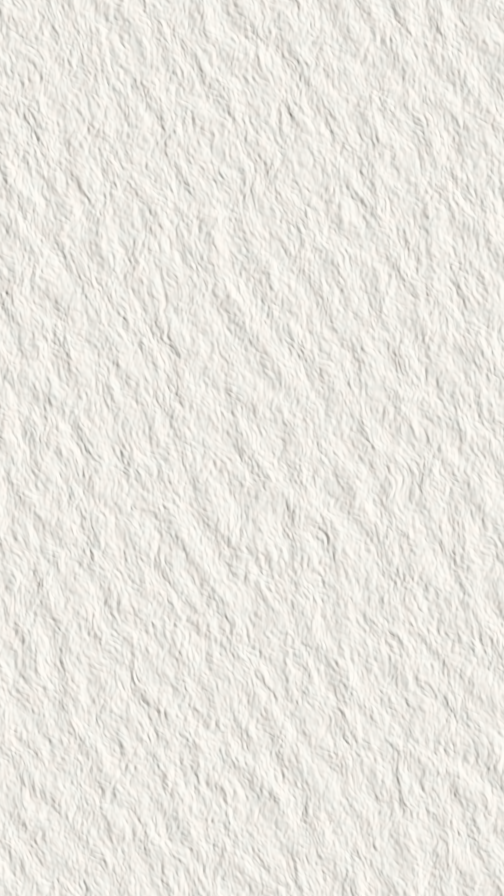
A Shadertoy shader for this texture:

```glsl
// Off-white watercolour paper: crumpled, slanted relief under raking light.

const vec3  PAPER       = vec3(0.926, 0.915, 0.889);   // colour of level paper
const vec3  TINT        = vec3(0.012, -0.002, -0.005); // warm to cool drift
const vec2  LIGHT_DIR   = vec2(0.92, 0.39);            // towards the light
const float GRAIN_ANGLE = 0.36;    // tilt of the grain from upright, radians
const float ANGLE_SWING = 0.20;    // alternating tilt between layers
const float STRETCH     = 0.56;    // frequency along the grain / across it
const float BASE_FREQ   = 24.0;    // broadest swells per canvas width
const float LACUNARITY  = 1.80;    // frequency step between layers
const vec4  STEEPNESS   = vec4(0.62, 0.95, 0.80, 0.68); // broad to fine
const float CREASE      = 0.12;    // softness of the valley creases
const float LIGHT_STEP  = 0.0014;  // half width of the slope sample
const float RELIEF      = 1.48;    // overall slope strength
const float CONTRAST    = 0.042;   // brightness per unit of slope
const float SHOULDER    = 0.006;   // compresses lights, deepens shadows

vec2 hash22(vec2 p) {
    vec3 q = fract(p.xyx * vec3(0.1031, 0.1030, 0.0973));
    q += dot(q, q.yzx + 33.33);
    return fract((q.xx + q.yz) * q.zy);
}

// Dot product of a random unit gradient with the offset from its corner
float corner(vec2 cell, vec2 offset) {
    return dot(normalize(hash22(cell) - 0.5001), offset);
}

float gradientNoise(vec2 p) {
    vec2 i = floor(p), f = p - i;
    vec2 u = f * f * f * (f * (f * 6.0 - 15.0) + 10.0);
    vec2 e = vec2(1.0, 0.0);
    return mix(mix(corner(i, f), corner(i + e.xy, f - e.xy), u.x),
               mix(corner(i + e.yx, f - e.yx), corner(i + e.xx, f - e.xx), u.x), u.y);
}

vec2 noisePair(vec2 p) {
    return vec2(gradientNoise(p + 41.3), gradientNoise(p + 97.7));
}

mat2 rotation(float a) {
    float c = cos(a), s = sin(a);
    return mat2(c, -s, s, c);
}

// Height of the sheet: creased pillows between a smooth swell and fine tooth
float paperHeight(vec2 p) {
    p += 0.012 * noisePair(p * 11.0) + 0.003 * noisePair(p * 43.0);
    float height = 0.0, freq = BASE_FREQ, swing = ANGLE_SWING;
    for (int i = 0; i < 4; i++) {
        vec2 q = rotation(GRAIN_ANGLE + swing) * p;
        float n = gradientNoise(q * freq * vec2(1.0, STRETCH) + 17.0 * float(i + 1));
        float pillow = sqrt(n * n + CREASE * CREASE);
        bool creased = i == 1 || i == 2;
        height += STEEPNESS[i] / freq * (creased ? pillow : n);
        freq *= LACUNARITY;
        swing = -swing;
    }
    return height;
}

void mainImage(out vec4 fragColor, in vec2 fragCoord) {
    vec2 p = fragCoord / iResolution.x;

    // Slope of the surface facing the light
    vec2 d = LIGHT_DIR * LIGHT_STEP;
    float slope = RELIEF * (paperHeight(p - d) - paperHeight(p + d)) / (2.0 * LIGHT_STEP);

    // Shading with soft highlights, plus a faint drift of hue
    float shade = CONTRAST * slope - SHOULDER * slope * slope;
    float hue = gradientNoise(p * 24.0 + 5.0) + gradientNoise(p * 60.0 + 63.0);
    vec3 color = PAPER + shade + TINT * hue;

    fragColor = vec4(clamp(color, 0.0, 1.0), 1.0);
}
```
